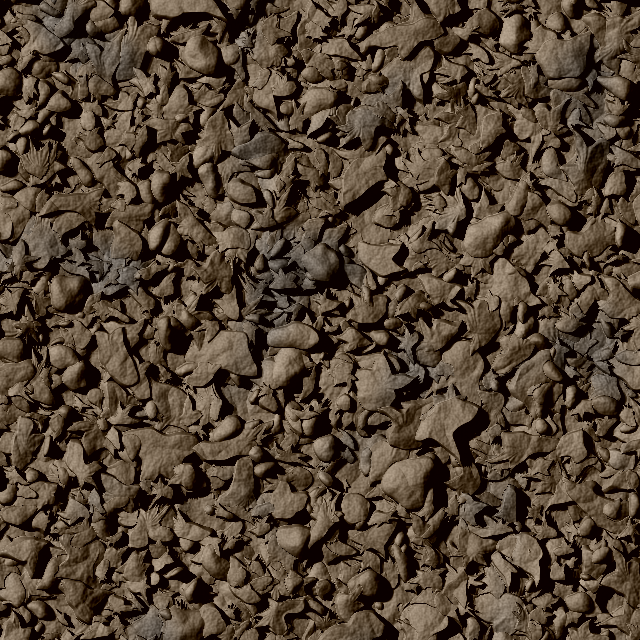
A WebGL 2 fragment shader for this texture:

```glsl
#version 300 es
precision highp float;
// Crust of overlapping, crumpled flakes with cusped rims, brown with grey.
// Three scattered layers are merged into one folded height field, which
// is then lit from the upper left with short, hard cast shadows.

uniform vec2 u_resolution;
out vec4 outColor;

const vec3  LIGHT = vec3(-0.66, 0.36, 0.66);   // direction towards the lamp
const float LAYER_CELLS[3] = float[3](11.0, 18.0, 29.0);
const float LEVEL_RANGE = 0.023;               // spread of flake base heights
const float FLOOR_HEIGHT = -0.004;
const float FOLD_HEIGHT = 0.011;
const float SLOPE_STEP = 0.0015;               // distance used for normals
const float SHADOW_REACH = 0.024;
const int   SHADOW_STEPS = 6;
const float BRIGHTNESS = 0.63;
const float AMBIENT = 0.04;
const vec3  BROWN_LOSS = vec3(0.0, 0.070, 0.152);
const vec3  GREY_LOSS = vec3(0.0, 0.018, 0.035);
const float TAU = 6.28318;

// Three random values in 0..1 from a lattice point and a seed
vec3 hash3(vec2 cell, int seed) {
  uvec3 v = uvec3(ivec3(ivec2(cell), seed) + 4096);
  v = v * 1664525u + 1013904223u;
  v.x += v.y * v.z; v.y += v.z * v.x; v.z += v.x * v.y;
  v ^= v >> 16u;
  v.x += v.y * v.z; v.y += v.z * v.x; v.z += v.x * v.y;
  return vec3(v >> 8u) / 16777216.0;
}

float cornerSlope(vec2 cell, vec2 offset, int seed) {
  float a = TAU * hash3(cell, seed).x;
  return dot(vec2(cos(a), sin(a)), offset);
}

// Gradient noise, roughly -0.7..0.7
float noise(vec2 p, int seed) {
  vec2 i = floor(p), f = p - i;
  vec2 u = f * f * f * (f * (f * 6.0 - 15.0) + 10.0);
  vec2 e = vec2(1.0, 0.0);
  return mix(
    mix(cornerSlope(i, f, seed), cornerSlope(i + e.xy, f - e.xy, seed), u.x),
    mix(cornerSlope(i + e.yx, f - e.yx, seed), cornerSlope(i + 1.0, f - 1.0, seed), u.x),
    u.y);
}

// Height of one flake; d is the offset from its centre in cell units
float flake(vec2 d, float level, vec3 traits, float size) {
  float a = TAU * traits.x;
  d = mat2(cos(a), -sin(a), sin(a), cos(a)) * d;
  float slant = fract(traits.x * 7.0 + traits.z * 3.0) - 0.5;
  float flat_ = smoothstep(0.1, 0.3, traits.y);      // 0 pebble, 1 flake
  float tilt = 0.7 * slant * d.x + 0.25 * flat_ * slant * d.y;
  d.y *= mix(1.0, 1.9, fract(traits.y * 5.0));
  // Unequal cusps around the rim
  float theta = atan(d.y, d.x);
  float bent = theta + 0.6 * sin(theta + 9.0 * traits.z);
  float points = 2.0 + floor(4.0 * traits.y);
  float outline = 1.0 - 0.5 * flat_ * abs(sin(0.5 * points * bent));
  outline *= 1.0 + 0.25 * flat_ * sin(theta + 17.0 * traits.y);
  float radius = mix(0.42, 0.80, traits.z) * mix(0.65, 1.12, flat_);
  float r = length(d) / radius;
  float q = r / outline;
  float dome = mix(0.26, 0.11, flat_);
  float ribs = 0.010 * flat_ * cos(bent * points * 3.0) * min(q * q, 1.0);
  float rim = 0.55 * smoothstep(0.84, 1.18, q);
  return level + size * (dome * (1.0 - r * r) + tilt + ribs - rim);
}

// Top surface: x = height, y = random tone of the flake on top
vec2 surface(vec2 p) {
  float clump = noise(p * 6.0, 11);
  vec2 bend = vec2(noise(p * 16.0, 21), noise(p * 16.0, 22));
  vec2 crumple = vec2(noise(p * 36.0, 23), noise(p * 36.0, 24));
  p += 0.018 * bend + 0.0075 * crumple;
  vec2 top = vec2(FLOOR_HEIGHT, 0.5);
  for (int layer = 0; layer < 3; layer++) {
    float cells = LAYER_CELLS[layer];
    vec2 g = p * cells, home = floor(g);
    float lift = float(layer) * (0.012 * clump - 0.0015);
    for (int k = 0; k < 9; k++) {
      vec2 cell = home + vec2(k % 3 - 1, k / 3 - 1);
      vec3 place = hash3(cell, layer);
      vec3 traits = hash3(cell, layer + 5);
      float level = place.z * LEVEL_RANGE + lift;
      float h = flake(g - cell - place.xy, level, traits, 1.0 / cells);
      if (h > top.x) top = vec2(h, fract(place.x * 9.0 + traits.y));
    }
  }
  // Creases that run across the flakes, shifted from one to the next
  float crease = abs(noise(p * 17.0 + 5.0 * floor(top.y * 4.0), 25));
  top.x += FOLD_HEIGHT * (crease - 0.25);
  return top;
}

// Fine wrinkles and pitting
float relief(vec2 p) {
  return 0.0016 * noise(p * 52.0, 31) + 0.0009 * noise(p * 120.0, 32)
       + 0.0005 * noise(p * 240.0, 33);
}

// 1 in the open, 0 where higher ground hides the lamp
float sunlight(vec2 p, float h, vec3 lamp) {
  float run = length(lamp.xy), cover = 0.0;
  for (int i = 1; i <= SHADOW_STEPS; i++) {
    float t = SHADOW_REACH * pow(float(i) / float(SHADOW_STEPS), 1.3);
    float ray = h + t * lamp.z / run;
    cover = max(cover, surface(p + t * lamp.xy / run).x - ray);
  }
  return 1.0 - smoothstep(0.0, 0.004, cover);
}

void main() {
  vec2 p = gl_FragCoord.xy / u_resolution.y;
  vec3 lamp = normalize(LIGHT);
  vec2 dx = vec2(SLOPE_STEP, 0.0), dy = dx.yx;

  // Surface normal
  vec2 top = surface(p);
  float h = top.x + relief(p);
  float hx = surface(p + dx).x + relief(p + dx);
  float hy = surface(p + dy).x + relief(p + dy);
  vec3 normal = normalize(vec3(h - hx, h - hy, SLOPE_STEP));

  // Grey patches, tone per flake and grain
  float grey = smoothstep(0.10, 0.55, noise(p * 6.0, 41) + 0.25 * (top.y - 0.5));
  float grain = noise(p * 300.0, 42);
  float tone = mix(0.94, 1.06, top.y) * mix(1.0, 0.80, grey);
  tone *= 1.0 + mix(0.14, 0.30, grey) * grain;

  // Lighting
  float diffuse = max(dot(normal, lamp), 0.0) * sunlight(p, top.x, lamp);
  float luma = tone * (AMBIENT + BRIGHTNESS * diffuse);
  vec3 loss = mix(BROWN_LOSS, GREY_LOSS, 0.75 * grey);
  outColor = vec4(clamp(luma - loss, 0.0, 1.0), 1.0);
}
```
